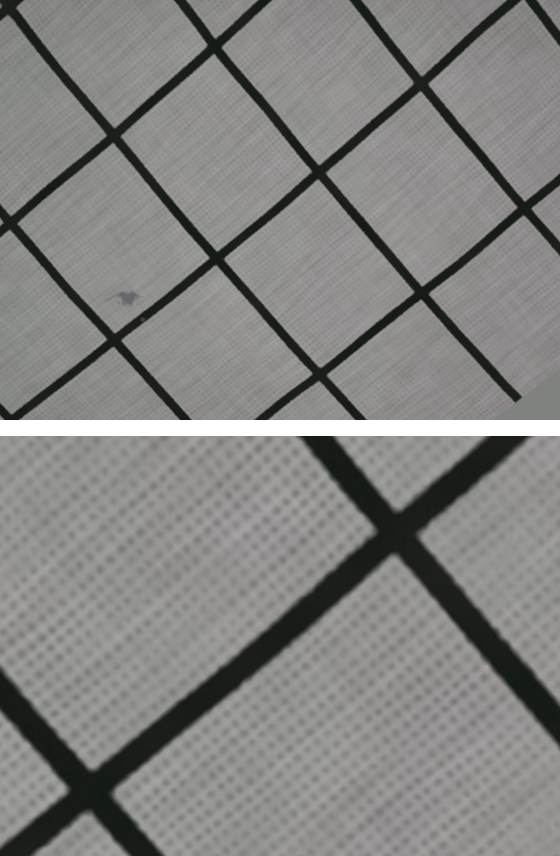
Top: the whole. Bottom: its middle third, enlarged.
This texture is drawn by a WebGL 1 fragment shader. Its source:

```glsl
precision highp float;
// Pale woven cotton printed with a slanted grid of dark lines, seen at an angle.
// Canvas points are mapped to a skewed lattice whose integer coordinates are the
// lines; weave, slubs, wobble and stains come from cosines and gradient noise.

uniform vec2 u_resolution;

// Lengths are fractions of the canvas height, with y measured downwards.
const vec2 CROSSING = vec2(0.759, 0.411);     // one crossing of the grid
const vec2 STEP_DOWN = vec2(0.2465, 0.2939);  // to the next crossing, down right
const vec2 STEP_UP = vec2(0.244, -0.2075);    // to the next crossing, up right
const float FORESHORTEN = 0.09;
const float LINE_HALF = 0.0107;
const float LINE_SOFT = 0.0032;
const float FILLET = 0.007;
const float WOBBLE = 0.0055;
const vec2 THREADS = vec2(35.0, 31.0);        // threads per grid cell
const float WEAVE_DEPTH = 0.085;
const float SLUB_DEPTH = 0.055;
const vec2 STAIN_POS = vec2(0.306, 0.711);
const vec2 NUB_POS = vec2(0.340, 0.761);
const vec2 HEM_POS = vec2(1.231, 0.955);      // point on the cloth edge
const vec2 HEM_NORMAL = vec2(0.60, 0.80);

const vec3 CLOTH = vec3(0.565, 0.562, 0.555);
const vec3 INK = vec3(0.085, 0.105, 0.088);
const vec3 INK_WORN = vec3(0.135, 0.135, 0.115);
const vec3 STAIN = vec3(0.31, 0.33, 0.35);
const vec3 TABLE = vec3(0.50, 0.51, 0.50);

vec2 hashGradient(vec2 cell) {
  vec2 h = vec2(dot(cell, vec2(127.1, 311.7)), dot(cell, vec2(269.5, 183.3)));
  return fract(sin(h) * 43758.55) * 2.0 - 1.0;
}

// Gradient noise, roughly -0.7 to 0.7.
float noise(vec2 p) {
  vec2 i = floor(p), f = fract(p);
  vec2 u = f * f * f * (f * (f * 6.0 - 15.0) + 10.0);
  float a = dot(hashGradient(i), f);
  float b = dot(hashGradient(i + vec2(1.0, 0.0)), f - vec2(1.0, 0.0));
  float c = dot(hashGradient(i + vec2(0.0, 1.0)), f - vec2(0.0, 1.0));
  float d = dot(hashGradient(i + 1.0), f - 1.0);
  return mix(mix(a, b, u.x), mix(c, d, u.x), u.y);
}

float cross2(vec2 a, vec2 b) { return a.x * b.y - a.y * b.x; }

float smoothMin(float a, float b, float k) {
  float h = max(k - abs(a - b), 0.0) / k;
  return min(a, b) - 0.25 * h * h * k;
}

// Lattice coordinates: x counts steps down right, y counts steps up right.
vec2 toLattice(vec2 p) {
  vec2 r = p - CROSSING;
  r.y += FORESHORTEN * r.y * r.y;
  return vec2(cross2(r, STEP_UP), cross2(STEP_DOWN, r)) / cross2(STEP_DOWN, STEP_UP);
}

// Distance to the nearest grid line, with rounded inner corners.
float gridDistance(vec2 g) {
  vec2 off = abs(fract(g + 0.5) - 0.5);
  vec2 spacing = abs(cross2(STEP_DOWN, STEP_UP)) / vec2(length(STEP_UP), length(STEP_DOWN));
  return smoothMin(off.x * spacing.x, off.y * spacing.y, FILLET);
}

// Brightness change from thread gaps and streaky slubs.
float weave(vec2 g, float pixel) {
  vec2 t = g * THREADS;
  t += 0.35 * vec2(noise(t * vec2(0.5, 0.12)), noise(t * vec2(0.12, 0.5) + 31.0));
  vec2 gap = 0.5 + 0.5 * cos(6.2832 * t);
  float holes = gap.x * (0.35 + 0.65 * gap.y) + 0.2 * gap.y;
  float openness = clamp(0.8 + 1.0 * noise(g * vec2(2.3, 1.7) + 8.0)
                   + 0.9 * noise(t * vec2(0.9, 0.14) + 17.0), 0.15, 1.5);
  float resolved = smoothstep(1.5, 3.5, 0.0058 / pixel);
  float slub = noise(t * vec2(0.85, 0.10)) + 0.5 * noise(t * vec2(0.09, 0.7) + 53.0);
  return WEAVE_DEPTH * openness * (0.42 - holes) * resolved + SLUB_DEPTH * slub;
}

void main() {
  float pixel = 1.0 / u_resolution.y;
  vec2 p = gl_FragCoord.xy * pixel;
  p.y = 1.0 - p.y;
  float aspect = u_resolution.x * pixel;

  // Slack cloth bends the lattice slightly
  vec2 bend = vec2(noise(p * 5.0 + 3.0), noise(p * 5.0 + 40.0));
  vec2 g = toLattice(p + WOBBLE * bend);

  // Cloth with soft shading and a faint drift of tint
  vec2 fromCentre = (p - vec2(0.5 * aspect, 0.55)) / vec2(aspect, 1.0);
  float shade = 0.015 - 0.13 * dot(fromCentre, fromCentre) + 0.035 * noise(p * 3.0 + 20.0);
  float grain = 0.025 * noise(p * 210.0);
  vec3 colour = CLOTH + shade + weave(g, pixel) + grain;
  colour += vec3(0.012, -0.004, 0.012) * (p.x / aspect - 0.5 + noise(p * 6.0 + 70.0));

  // Smudge with a faint tail
  vec2 s = p - STAIN_POS;
  float ragged = 0.5 * noise(p * 55.0) + 0.3 * noise(p * 120.0);
  float smudge = 1.0 - smoothstep(0.4, 1.2, length(s / vec2(0.026, 0.019)) + ragged * 1.6);
  vec2 tail = vec2(s.x + 0.045, s.y + 0.55 * (s.x + 0.045));
  float trail = 1.0 - smoothstep(0.2, 1.0, length(tail / vec2(0.040, 0.006)) + ragged);
  colour = mix(colour, STAIN, 0.65 * smudge + 0.25 * trail);

  // Printed lines: fuzzy edges and slightly worn ink
  float frayed = 0.0016 * noise(g * THREADS * 1.2) + 0.001 * noise(g * 9.0);
  float soft = max(LINE_SOFT, pixel);
  float ink = 1.0 - smoothstep(-soft, soft, gridDistance(g) - LINE_HALF + frayed);
  vec3 inkColour = mix(INK, INK_WORN, clamp(0.25 + noise(g * 3.5 + 11.0), 0.0, 1.0));
  colour = mix(colour, inkColour + 0.5 * grain, ink);
  float nub = 1.0 - smoothstep(0.003, 0.008, length(p - NUB_POS));
  colour = mix(colour, CLOTH * 0.6, 0.6 * nub);

  // Table beyond the cloth edge
  float hem = dot(p - HEM_POS, HEM_NORMAL) + 0.004 * noise(p * 18.0);
  colour = mix(colour, TABLE + 0.3 * grain, smoothstep(-soft, soft, hem));
  gl_FragColor = vec4(colour, 1.0);
}
```
